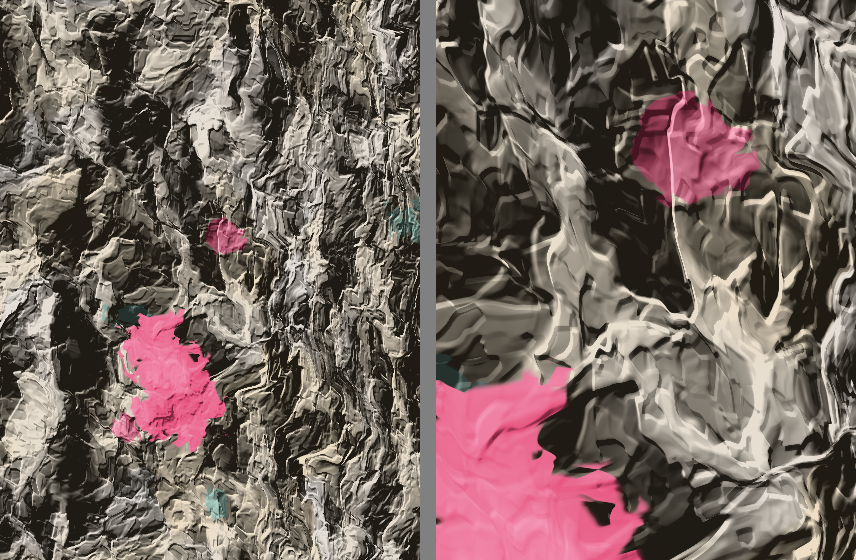
Left, the full canvas; right, a detail of the centre.
Reproduce this texture procedurally as a WebGL 2 fragment shader.

```glsl
#version 300 es
precision highp float;

uniform vec2 u_resolution;
out vec4 fragColor;

vec2 hash(vec2 p) {
    vec3 v = fract(p.xyx * vec3(.1031, .1030, .0973));
    v += dot(v, v.yzx + 33.33);
    return fract((v.xx + v.yz) * v.zy);
}

// Soft-edged cellular noise: each cell is a tilted chip with its own level
float flakes(vec2 p) {
    vec2 base = floor(p);
    float total = 0., weight = 0.;
    for (int y = -1; y <= 1; y++)
    for (int x = -1; x <= 1; x++) {
        vec2 cell = base + vec2(x, y);
        vec2 d = p - cell - hash(cell);
        vec2 r = hash(cell + 57.);
        float w = exp(-20. * dot(d, d));
        total += w * (r.x + dot(d, vec2(r.y, fract(r.x * 7.)) - .5));
        weight += w;
    }
    return total / weight;
}

// Slanted sines and chip-shaped shifts break up the grain
vec2 crumple(vec2 p) {
    vec2 q = p;
    for (float k = 13.; k < 130.; k *= 2.1)
        q += .15 / k * sin(k * (q.yx + vec2(.9, -.7) * q) + vec2(k, 2. * k));
    q += .022 * (vec2(flakes(q * vec2(15., 10.) + 3.), flakes(q * vec2(12., 13.) + 41.)) - .5);
    q += .009 * (vec2(flakes(q * 37. + 8.), flakes(q * 33. + 71.)) - .5);
    q.x += .9 * max(q.x - .46, 0.);   // narrower strips on the right
    return q;
}

// Dark vertical openings between the plates
float fissures(vec2 q) {
    float path = mix(.14, .205, smoothstep(.45, .65, q.y)) + .012 * sin(23. * q.y);
    float cleft = smoothstep(.028, .012, abs(q.x - path));
    cleft *= smoothstep(.2, .4, flakes(q * vec2(9., 8.) + 12.));
    float gash = smoothstep(1., .6, length((q - vec2(.42, .87)) / vec2(.022, .09)));
    float gouge = smoothstep(.27, .15, flakes(q * vec2(15., 4.) + 4.));
    return max(max(cleft, gash), gouge);
}

float barkHeight(vec2 p, float paint) {
    vec2 q = crumple(p);
    float ridged = smoothstep(.22, .3, q.x) * smoothstep(.6, .5, q.x);
    float h = 0., amount = .43;
    vec2 scale = vec2(11., 6.);
    for (int i = 0; i < 5; i++) {
        float chip = flakes(q * scale + float(i) * 7.3);
        float pit = smoothstep(.27, .17, chip) * (1. - paint);
        h += amount * (chip - (i > 0 ? .75 : .2) * pit);
        amount *= .66;
        scale *= vec2(1.75, 2.);
    }
    h += .03 * ridged * sin(150. * q.y + 9. * h);
    return h - .36 * fissures(q) * (1. - paint);
}

// Ragged daub, leaning with its height
float daub(vec2 p, vec2 centre, vec2 size, float ragged) {
    vec2 d = p - centre;
    d.x += .25 * d.y;
    return smoothstep(1.05, .95, length(d / size) + ragged);
}

void main() {
    vec2 p = gl_FragCoord.xy / u_resolution.y;
    vec2 q = crumple(p);

    // Paint coverage
    float ragged = .45 * (flakes(q * 24.) - .5) + .3 * (flakes(q * 65.) - .5);
    float paint = daub(p, vec2(.313, .312), vec2(.083, .107), ragged);
    float fleck = daub(p, vec2(.404, .568), vec2(.036, .032), 1.6 * ragged);
    fleck = max(fleck, daub(p, vec2(.22, .235), vec2(.02, .028), 1.6 * ragged));

    // Relief lit from above and slightly left
    float h = barkHeight(p, paint);
    float slope = h - barkHeight(p + vec2(-.0016, .0032), paint);
    float tone = .53 + 1.2 * (h - .55) + 2.2 * slope;
    float lit = clamp(tone, .04, 1.);

    // Bark, from black-brown hollows to pale grey-tan chips
    vec3 color = mix(vec3(.085, .075, .05), vec3(.9, .87, .83), lit);
    color *= mix(vec3(1.03, 1., .94), vec3(.99, 1., 1.02), flakes(q * vec2(8., 6.) + 19.));

    // Small blue-green lichen spots
    float lichen = daub(p, vec2(.725, .6), vec2(.03, .035), 2.4 * ragged);
    lichen = max(lichen, daub(p, vec2(.235, .437), vec2(.034, .014), 2.4 * ragged));
    lichen = max(lichen, daub(p, vec2(.39, .1), vec2(.017, .027), 2. * ragged));
    color = mix(color, vec3(.5, .75, .73) * (.3 + .75 * lit), .6 * lichen);

    // Pink paint with a few shadowed cracks
    float sheen = clamp(.42 + .6 * (tone - .55), 0., 1.);
    vec3 pink = mix(vec3(.88, .24, .42), vec3(.98, .7, .81), sheen);
    pink *= mix(.55, 1., smoothstep(-.1, .2, tone));
    color = mix(color, pink, paint);
    color = mix(color, pink * (.6 + .4 * lit), .85 * fleck);

    fragColor = vec4(color, 1.);
}
```
